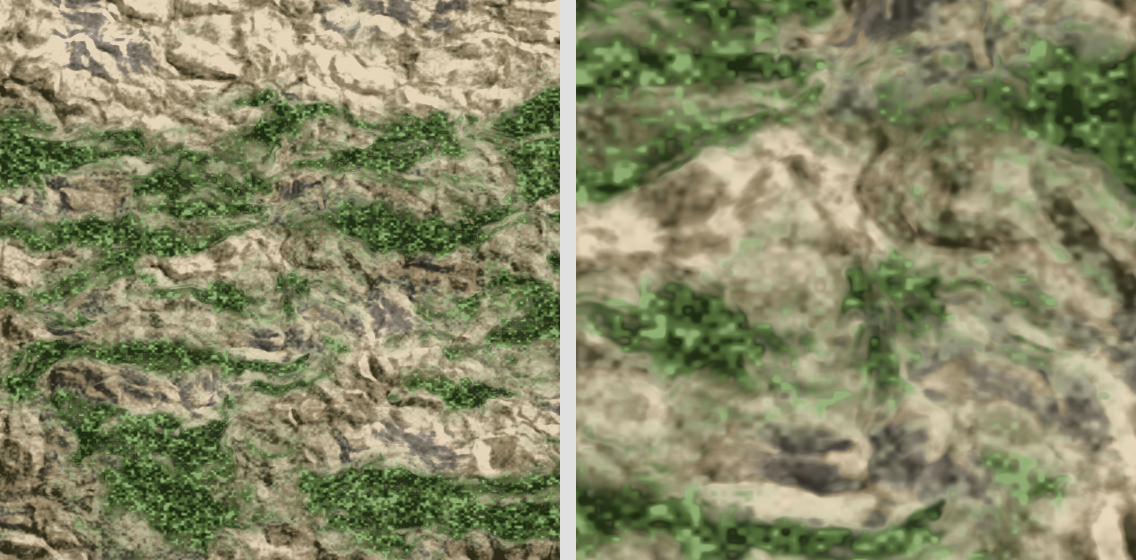
Left: the whole. Right: its middle third, enlarged.
Write a WebGL 1 fragment shader that draws this texture.

```glsl
precision highp float;
// Weathered pale cliff of broken stone, overgrown by ragged streaks of grass and moss.

uniform vec2 u_resolution;

#define STONE_SCALE vec2(10.0, 14.0)
#define LIGHT_DIR vec2(0.75, 0.66)
#define RELIEF 0.19
#define CRACK_DEPTH 0.3
#define GRAIN 0.42
#define GRASS_SCALE vec2(6.0, 17.0)
#define GRASS_LEVEL 0.545
#define MOSS_LEVEL 0.44
#define BLADE_SCALE vec2(190.0, 220.0)
#define BARE_HEIGHT 0.83

const vec3 ROCK_SHADOW = vec3(0.18, 0.17, 0.09);
const vec3 ROCK_MID = vec3(0.57, 0.51, 0.39);
const vec3 ROCK_PALE = vec3(0.90, 0.84, 0.73);
const vec3 ROCK_COOL = vec3(0.46, 0.45, 0.44);
const vec3 MOSS_DARK = vec3(0.35, 0.38, 0.23);
const vec3 MOSS_PALE = vec3(0.78, 0.79, 0.66);
const vec3 GRASS_DARK = vec3(0.09, 0.15, 0.05);
const vec3 GRASS_MID = vec3(0.28, 0.39, 0.18);
const vec3 GRASS_BRIGHT = vec3(0.54, 0.68, 0.43);

float hash(vec2 p) {
  return fract(sin(dot(p, vec2(127.1, 311.7))) * 43758.5453);
}

vec2 hash2(vec2 p) {
  return vec2(hash(p), hash(p + 37.3));
}

float noise(vec2 p) {
  vec2 i = floor(p);
  vec2 f = fract(p);
  f = f * f * (3.0 - 2.0 * f);
  float low = mix(hash(i), hash(i + vec2(1.0, 0.0)), f.x);
  float high = mix(hash(i + vec2(0.0, 1.0)), hash(i + 1.0), f.x);
  return mix(low, high, f.y);
}

float fbm(vec2 p) {
  float sum = 0.0;
  float amp = 0.5;
  for (int i = 0; i < 5; i++) {
    sum += amp * noise(p);
    p = mat2(1.6, 1.2, -1.2, 1.6) * p + 7.1;
    amp *= 0.5;
  }
  return sum;
}

// Rougher sum that keeps its axes, so that stretched shapes stay horizontal.
float streaks(vec2 p) {
  float sum = 0.0;
  float amp = 0.43;
  for (int i = 0; i < 5; i++) {
    sum += amp * noise(p);
    p = p * vec2(2.1, 1.8) + 11.7;
    amp *= 0.6;
  }
  return sum;
}

// Tilted stone blocks: x = height, y = distance to the gap between blocks.
vec2 stones(vec2 p) {
  vec2 cell = floor(p);
  vec2 toNear = vec2(0.0);
  vec2 nearId = cell;
  float d1 = 8.0;
  float d2 = 8.0;
  for (int y = -1; y <= 1; y++) {
    for (int x = -1; x <= 1; x++) {
      vec2 id = cell + vec2(float(x), float(y));
      vec2 offset = p - id - hash2(id);
      float d = length(offset);
      if (d < d1) {
        d2 = d1;
        d1 = d;
        toNear = offset;
        nearId = id;
      } else {
        d2 = min(d2, d);
      }
    }
  }
  float gap = d2 - d1;
  vec2 tilt = 2.0 * (hash2(nearId + 5.7) - 0.5);
  return vec2(smoothstep(0.0, 0.5, gap) * (0.3 + dot(tilt, toNear)), gap);
}

float rockHeight(vec2 p) {
  return stones(p).x + 0.4 * stones(p * 2.1 + 4.0).x + 0.8 * fbm(p * 2.2);
}

vec3 rockColor(vec2 uv, vec2 p, float bare) {
  // Directional relief
  float reach = 0.09;
  float slope = (rockHeight(p) - rockHeight(p + LIGHT_DIR * reach)) / reach;
  float light = clamp(slope, -1.8, 1.4);

  // Gaps between blocks and upright fissures in some areas
  float gaps = 1.0 - smoothstep(0.0, 0.2, stones(p).y);
  gaps *= smoothstep(0.45, 0.75, noise(p * 1.7 + 20.0));
  float line = abs(noise(vec2(uv.x * 19.0 + 1.5 * fbm(uv * 12.0), uv.y * 5.0)) - 0.5);
  float fissure = 1.0 - smoothstep(0.0, 0.12, line);
  fissure *= smoothstep(0.5, 0.65, noise(uv * 4.0 + 9.0)) * (1.0 - bare);

  float grain = 0.6 * noise(uv * 210.0) + 0.4 * noise(uv * 95.0 + 3.0) - 0.5;
  float tone = 0.51 + RELIEF * light + 0.9 * (fbm(p * 0.7 + 3.0) - 0.48);
  tone += GRAIN * grain + 0.2 * bare - CRACK_DEPTH * max(gaps, fissure);

  vec3 color = mix(ROCK_SHADOW, ROCK_MID, smoothstep(-0.05, 0.52, tone));
  color = mix(color, ROCK_PALE, smoothstep(0.42, 1.0, tone));
  float cool = smoothstep(0.55, 0.75, noise(p * 0.8 + 31.0)) * smoothstep(0.2, -0.6, light);
  return mix(color, ROCK_COOL * (0.5 + 0.9 * tone), 0.6 * cool);
}

void main() {
  vec2 uv = gl_FragCoord.xy / u_resolution.y;
  vec2 warp = vec2(fbm(uv * 9.0), fbm(uv * 9.0 + 40.0)) - 0.5;
  vec2 p = uv * STONE_SCALE + 0.8 * warp;
  float bare = smoothstep(BARE_HEIGHT - 0.05, BARE_HEIGHT + 0.06, uv.y + 0.15 * warp.x);
  vec3 color = rockColor(uv, p, bare);

  // Horizontal growth: loose moss around dense grass
  float blades = 0.6 * noise(uv * BLADE_SCALE) + 0.4 * noise(uv * BLADE_SCALE * 0.55 + 5.0);
  float growth = streaks(uv * GRASS_SCALE + 1.5 * warp) - 0.3 * bare;
  float ragged = growth + 0.16 * (blades - 0.5);
  float moss = smoothstep(MOSS_LEVEL - 0.09, MOSS_LEVEL + 0.08, ragged);
  float grass = smoothstep(GRASS_LEVEL - 0.06, GRASS_LEVEL + 0.06, ragged);

  float mossTone = 0.5 + 1.1 * (blades - 0.5) + 0.9 * (fbm(uv * 24.0) - 0.46);
  vec3 mossColor = mix(MOSS_DARK, MOSS_PALE, smoothstep(0.05, 0.85, mossTone));
  color = mix(color, mossColor, 0.62 * moss);

  float bladeTone = 0.48 + 1.2 * (blades - 0.5) + 0.6 * (fbm(uv * 30.0 + 8.0) - 0.48);
  vec3 grassColor = mix(GRASS_DARK, GRASS_MID, smoothstep(0.2, 0.58, bladeTone));
  grassColor = mix(grassColor, GRASS_BRIGHT, smoothstep(0.55, 0.9, bladeTone));
  color = mix(color, grassColor, 0.9 * grass);

  gl_FragColor = vec4(clamp(color, 0.0, 1.0), 1.0);
}
```
